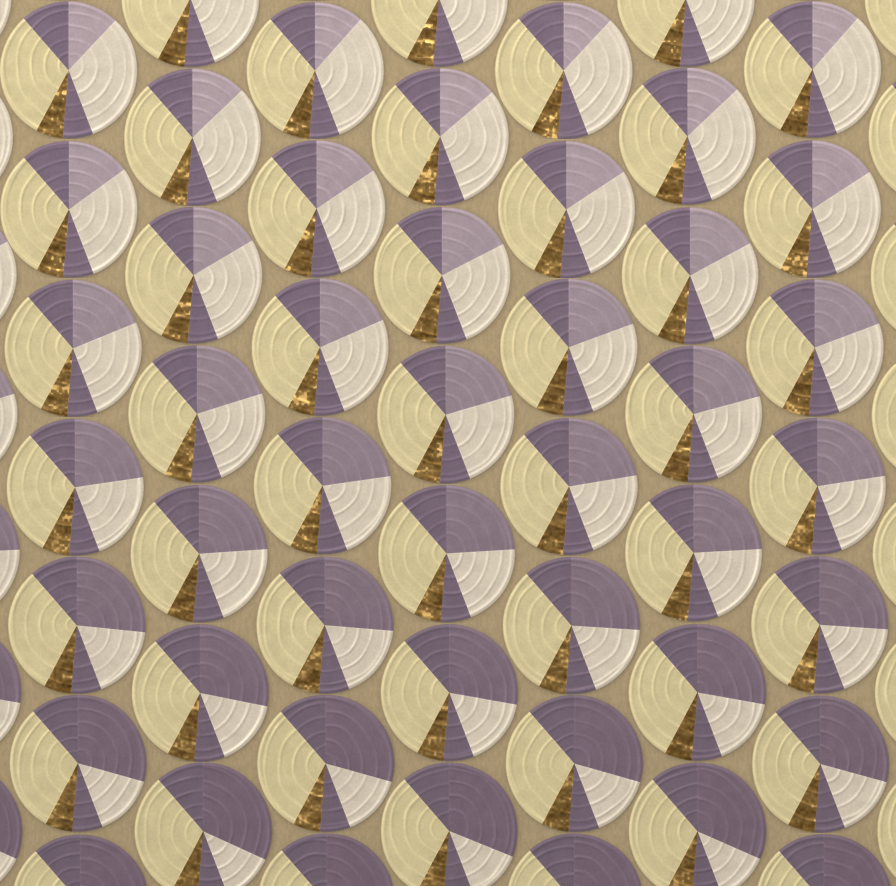
A Shadertoy shader for this pattern:

```glsl
float hash(vec2 p) {
    p = fract(p * vec2(0.3183, 0.3678) + 0.17);
    p += dot(p, p.yx + 19.19);
    return fract((p.x + p.y) * p.x * 43.7);
}

float noise(vec2 p) {
    vec2 i = floor(p), f = fract(p);
    f = f * f * (3.0 - 2.0 * f);
    return mix(mix(hash(i), hash(i + vec2(1, 0)), f.x),
               mix(hash(i + vec2(0, 1)), hash(i + vec2(1, 1)), f.x), f.y);
}

// Light and dark flanks of a raised line, s across it, facing toward the light
float ridge(float s, float facing) {
    return exp(-s * s) * (1.5 * s * facing + 0.25);
}

void mainImage(out vec4 fragColor, in vec2 fragCoord) {
    // One unit is one column; y runs downward
    float px = 7.23 / iResolution.x;
    vec2 p = vec2(fragCoord.x, iResolution.y - fragCoord.y) * px;
    float fall = p.y * iResolution.x / (7.23 * iResolution.y);

    // Nearest disc in staggered, slightly leaning columns
    float column = floor(p.x - 0.54 - 0.014 * p.y + 0.5);
    vec2 center = vec2(0), cell = vec2(0);
    float nearest = 1e3;
    for (int i = -1; i <= 1; i++) {
        float c = column + float(i);
        float top = 0.565 + 0.54 * mod(c, 2.0);
        float row = floor((p.y - top) / 1.12 + 0.5);
        vec2 id = vec2(c, row);
        vec2 o = vec2(0.54 + c, top + 1.12 * row);
        o.x += 0.014 * o.y + 0.02 * (hash(id + 31.0) - 0.5);
        o.y += 0.014 * (hash(id + 57.0) - 0.5);
        float d = length(p - o);
        if (d < nearest) { nearest = d; center = o; cell = id; }
    }
    vec2 q = p - center;
    float r = max(nearest, 1e-4);
    vec2 light = vec2(-0.6, -0.8);
    float facing = dot(q / r, light);
    float radius = 0.553 + 0.006 * (noise(q * 4.0 + cell * 7.0) - 0.5);

    // Sector bounds, clockwise from the left; one turns with height
    float angle = mod(degrees(atan(-q.y, -q.x)), 360.0);
    float soft = degrees(px / r) * 0.8;
    float turn = 125.5 + 11.6 * center.y + 4.0 * (hash(cell + 11.0) - 0.5);
    float bounds[6] = float[6](49.0, 90.0, turn, 249.0, 275.0, 298.0);

    vec3 cream = vec3(0.83, 0.77, 0.59);
    vec3 purple = mix(vec3(0.48, 0.41, 0.47), vec3(0.45, 0.39, 0.44), fall);
    vec3 lilac = mix(vec3(0.68, 0.61, 0.63), vec3(0.47, 0.40, 0.45), smoothstep(0.0, 0.95, fall));
    float foil = noise(p * vec2(9.0, 24.0)) * 0.6 + noise(p * 45.0) * 0.4;
    vec3 gold = mix(vec3(0.30, 0.21, 0.08), vec3(0.66, 0.53, 0.32), foil);
    gold += vec3(0.35, 0.30, 0.18) * smoothstep(0.62, 0.85, foil) * (1.0 - 0.6 * fall);
    vec3 paints[6] = vec3[6](purple, lilac, vec3(0.84, 0.79, 0.71), purple, gold, cream);

    vec3 disc = cream;
    float sector = 0.0, seam = 0.0;
    for (int i = 0; i < 6; i++) {
        float a = angle - bounds[i];
        disc = mix(disc, paints[i], smoothstep(-soft, soft, a));
        sector += step(0.0, a);
        float across = radians(a) * r / 0.007;
        seam += exp(-across * across);
    }
    sector = mod(sector, 6.0);
    float metal = step(3.5, sector) * step(sector, 4.5) + step(4.5, sector) * step(sector, 5.5);
    metal *= step(275.0, angle) * step(angle, 298.0);

    // Hand-pressed rings, shifted from sector to sector
    vec2 key = cell * 6.0 + sector * vec2(1.7, 2.3);
    vec2 shift = vec2(hash(key), hash(key + 5.0)) - 0.5;
    float ring = (length(q - 0.07 * shift) + 0.07 * hash(key + 9.0)) / 0.112;
    ring += 0.25 * (noise(q * 5.0 + key) - 0.5);
    float press = 0.5 + 0.8 * noise(q * 7.0 + key * 3.0);
    press *= smoothstep(0.03, 0.09, r) * smoothstep(0.0, 0.05, radius - r);
    float relief = ridge((fract(ring) - 0.5) / 0.12, facing) * press * (0.17 + 0.25 * metal);
    relief += 0.2 * ridge((r - radius + 0.022) / 0.016, facing);
    relief += 0.05 * seam * smoothstep(0.02, 0.1, r);
    relief += 0.05 * (noise(p * 14.0) - 0.5);
    disc *= 1.0 + relief;

    // Woven ground with a soft shadow below each disc
    vec3 ground = vec3(0.68, 0.60, 0.46) * (0.97 + 0.06 * noise(p * vec2(60.0, 25.0)));
    ground *= 1.0 - (0.14 - 0.1 * facing) * exp(-max(r - radius, 0.0) / 0.018);

    vec3 color = mix(ground, disc, smoothstep(px, -px, r - radius));
    color *= mix(1.04, 0.95, fall) * (0.98 + 0.04 * noise(p * 70.0));
    fragColor = vec4(clamp(color, 0.0, 1.0), 1.0);
}
```
